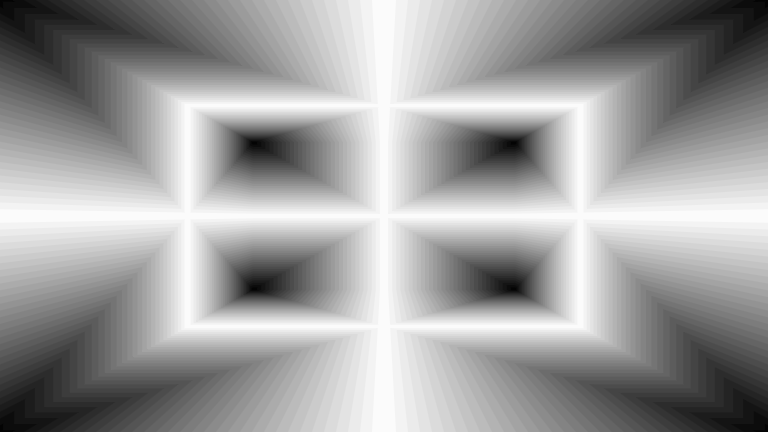
Give the GLSL for this background, as a Shadertoy shader.

```glsl
// Banded grey square tunnel: a white cross and box around four dark pits.

const float ZOOM = 1.023;            // overall size of the pattern
const float CORE = 1.0 / 3.0;        // half size of the flat middle section
const float BOX_DEPTH = 2.0;         // inverse radius at which the white box lies
const float GREY_LEVELS = 32.0;      // number of grey bands
const vec3 LIGHT = vec3(1.0);
const vec3 DARK = vec3(0.0);

// Darkness from 0 on the white lines to 1 in the pits; p spans -1 to 1.
float tunnelDarkness(vec2 p) {
    vec2 a = abs(p);
    float radius = max(max(a.x, a.y), CORE);
    float crossDistance = min(a.x, a.y) / radius;
    float boxDistance = abs(1.0 / radius - BOX_DEPTH);
    return min(crossDistance, boxDistance);
}

// Rounds to the middle of each band, with edges about one pixel wide.
float smoothBands(float value) {
    float x = value * GREY_LEVELS;
    float edge = floor(x + 0.5);
    float width = clamp(fwidth(x), 0.001, 1.0);
    float stepped = edge + clamp((x - edge) / width, -0.5, 0.5);
    return clamp(stepped, 0.5, GREY_LEVELS - 0.5) / GREY_LEVELS;
}

void mainImage(out vec4 fragColor, in vec2 fragCoord) {
    vec2 p = (2.0 * fragCoord / iResolution.xy - 1.0) / ZOOM;
    float shade = smoothBands(tunnelDarkness(p));
    fragColor = vec4(mix(LIGHT, DARK, shade), 1.0);
}
```
